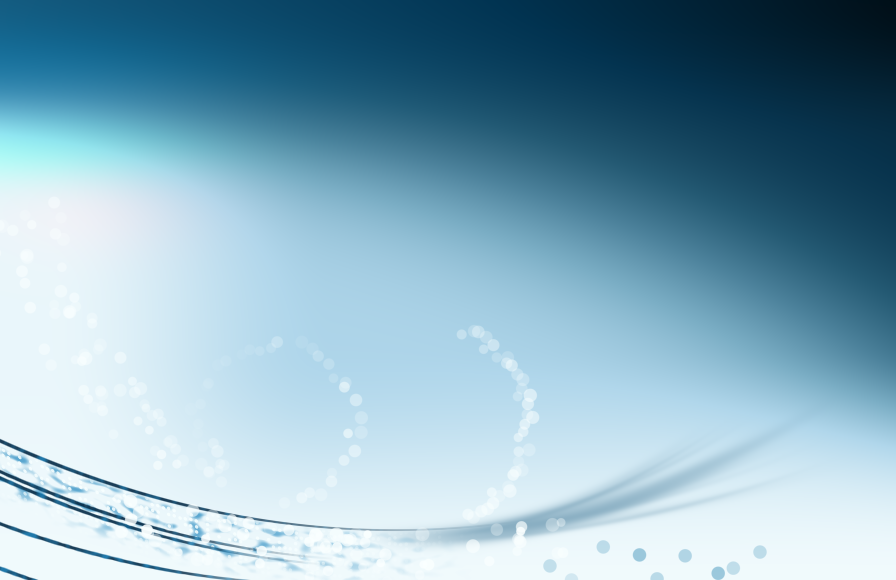
This background is drawn by a Shadertoy shader. Its source:

```glsl
// Blue dusk gradient with sweeping light trails, glitter and rings of bokeh dots.
#define DOT_RADIUS 0.0105
#define TRAIL_LOW vec2(0.68, 0.086)
#define TRAIL_BEND 0.333
#define STREAKS 11
#define GLITTER_SCALE 105.0
#define NAVY vec3(0.01, 0.16, 0.27)
#define AZURE vec3(0.04, 0.48, 0.72)
#define SMOKE vec3(0.40, 0.58, 0.68)

vec2 hash2(vec2 p) {
    vec3 q = fract(p.xyx * vec3(0.1031, 0.1030, 0.0973));
    q += dot(q, q.yzx + 33.33);
    return fract((q.xx + q.yz) * q.zy);
}

float gradientNoise(vec2 p) {
    vec2 i = floor(p), f = p - i, u = f * f * (3.0 - 2.0 * f);
    vec2 e = vec2(0, 1);
    float a = dot(hash2(i) * 2.0 - 1.0, f);
    float b = dot(hash2(i + e.yx) * 2.0 - 1.0, f - e.yx);
    float c = dot(hash2(i + e.xy) * 2.0 - 1.0, f - e.xy);
    float d = dot(hash2(i + e.yy) * 2.0 - 1.0, f - e.yy);
    return mix(mix(a, b, u.x), mix(c, d, u.x), u.y);
}

float disc(vec2 p, vec2 centre, float radius) {
    float soft = max(0.0012, 0.75 / iResolution.y);
    return 1.0 - smoothstep(radius - soft, radius + soft, length(p - centre));
}

float over(float cover, float alpha) {
    return 1.0 - (1.0 - cover) * (1.0 - alpha);
}

float trailHeight(float x, float bend) {
    float d = x - TRAIL_LOW.x;
    return TRAIL_LOW.y + bend * d * d;
}

// Tone rises from black through blue to white; x runs right, d runs down.
vec3 backdrop(float x, float d) {
    vec3 ramp[7] = vec3[7](vec3(0.0, 0.05, 0.08), vec3(0.03, 0.20, 0.30),
        vec3(0.14, 0.35, 0.45), vec3(0.30, 0.51, 0.61), vec3(0.48, 0.68, 0.77),
        vec3(0.69, 0.84, 0.92), vec3(0.87, 0.94, 0.97));
    float top = 2.0 * (1.0 - x);
    float plateau = 4.95 + 1.3 * (1.0 - smoothstep(0.05, 0.37, x));
    float centre = 0.2 + 0.1 * x + 0.35 * x * x * x;
    float width = 0.035 + 0.08 * x + 0.03 * x * x;
    float tone = mix(top, plateau, 1.0 / (1.0 + exp((centre - d) / width)));
    tone += 0.6 * x * x * x * smoothstep(0.0, 0.25, d);
    tone = mix(tone, 6.4, smoothstep(0.6, 1.0, d));
    int k = int(clamp(floor(tone), 0.0, 5.0));
    vec3 col = mix(ramp[k], ramp[k + 1], tone - float(k));
    // Saturated sky, cyan glow and a faint warm haze on the left
    col += vec3(-0.06, 0.0, 0.04) * (1.0 - smoothstep(0.08, 0.28, d)) * (1.0 - x);
    col += vec3(-0.02, 0.06, 0.09) * exp(-x * x * 12.0 - pow((d - 0.12) / 0.09, 2.0));
    col += vec3(-0.15, 0.06, 0.0) * exp(-x * x * 22.0 - pow((d - 0.26) / 0.055, 2.0));
    col += vec3(0.05, -0.01, -0.01) * exp(-pow((x - 0.12) / 0.12, 2.0) - pow((d - 0.36) / 0.08, 2.0));
    return col;
}

// Dots strewn along an arc, strongest toward the lower right
float ringDots(vec2 p, vec2 centre, float radius, vec2 span, float seed) {
    float cover = 0.0;
    for (int i = 0; i < 36; i++) {
        vec2 h = hash2(vec2(float(i), seed));
        float angle = mix(span.x, span.y, (float(i) + h.x) / 36.0);
        float r = radius + (h.y - 0.5) * 0.026;
        float alpha = (0.15 + 0.45 * h.x) * (0.6 + 0.4 * cos(angle + 0.4));
        vec2 c = centre + r * vec2(cos(angle), sin(angle));
        cover = over(cover, alpha * disc(p, c, DOT_RADIUS * (0.75 + 0.35 * h.y)));
    }
    return cover;
}

void mainImage(out vec4 fragColor, in vec2 fragCoord) {
    vec2 p = fragCoord / iResolution.y;
    vec2 uv = fragCoord / iResolution.xy;
    vec3 col = backdrop(uv.x, 1.0 - uv.y);

    // Smoky streaks fanning out to the right
    for (int i = 0; i < STREAKS; i++) {
        float f = float(i) / float(STREAKS - 1);
        vec2 h = hash2(vec2(float(i), 7.0));
        float d = p.y - trailHeight(p.x, mix(0.2, 0.66, f)) + 0.025 * h.x;
        float w = 0.004 + 0.009 * h.y;
        float fade = smoothstep(0.62, 0.95, p.x) * (1.0 - smoothstep(1.05, 1.5 - 0.25 * f, p.x));
        col = mix(col, SMOKE, (0.1 + 0.14 * h.x) * fade * exp(-d * d / (w * w)));
    }
    float mainD = p.y - trailHeight(p.x, 0.4) + 0.006;
    float mainFade = smoothstep(0.55, 1.0, p.x) * (1.0 - smoothstep(1.2, 1.48, p.x));
    col = mix(col, SMOKE, 0.3 * mainFade * exp(-mainD * mainD / 0.00018));

    // Glitter under the leading trail
    float below = trailHeight(p.x, TRAIL_BEND) - p.y;
    float band = smoothstep(0.0, 0.012, below) * (1.0 - smoothstep(0.055, 0.11, below));
    band *= 1.0 - smoothstep(0.35, 0.85, p.x);
    vec2 g = vec2(p.x, below) * GLITTER_SCALE;
    float mottle = gradientNoise(g * vec2(0.35, 0.8));
    col = mix(col, AZURE, 0.65 * band * smoothstep(-0.05, 0.45, mottle));
    vec2 h = hash2(floor(g));
    float spark = 1.0 - smoothstep(0.2, 0.42, length(fract(g) - 0.35 - 0.3 * h));
    col = mix(col, vec3(0.97, 1.0, 1.0), 0.85 * band * spark * step(0.5, h.x));

    // Dark trails on the left
    for (int i = 0; i < 5; i++) {
        float f = float(i);
        float offset = 0.053 * f - 0.012 * f * step(1.5, f) + 0.009 * f * step(3.5, f);
        offset += step(2.5, f) * 0.02 - step(1.5, f) * step(f, 2.5) * 0.018;
        float rough = gradientNoise(vec2(p.x * 75.0, f * 9.3 + p.y * 60.0));
        float w = (0.0032 + 0.002 * rough * min(f, 1.0)) * (1.0 - 0.7 * smoothstep(0.0, 0.65, p.x));
        float d = abs(below - offset + 0.08 * p.x * step(2.5, f));
        float line = 1.0 - smoothstep(w * 0.5, w + 1.0 / iResolution.y, d);
        float fade = 1.0 - smoothstep(0.25, f < 0.5 ? 0.95 : 0.6, p.x);
        col = mix(col, mix(NAVY, AZURE, clamp(rough * 1.5 + 0.1 * f, 0.0, 0.8)), line * fade * 0.9);
    }

    // White bokeh: two rings, a drift on the left and a spill along the trail
    float glow = ringDots(p, vec2(0.474, 0.27), 0.138, vec2(-1.5, 4.0), 3.0);
    glow = over(glow, ringDots(p, vec2(0.735, 0.27), 0.173, vec2(-1.2, 1.2), 11.0));
    for (int i = 0; i < 70; i++) {
        vec2 a = hash2(vec2(float(i), 21.0)), b = hash2(vec2(float(i), 43.0));
        vec2 drift = vec2(0.36 * a.x * a.x + 0.15 * (a.y - 0.3), 0.61 - 0.46 * a.x + 0.06 * b.x);
        glow = over(glow, (0.2 + 0.4 * b.y) * disc(p, drift, DOT_RADIUS * (0.7 + 0.4 * b.x)));
        float x = 0.2 + 0.78 * b.x;
        vec2 spill = vec2(x, trailHeight(x, TRAIL_BEND) - 0.005 - 0.085 * b.y);
        glow = over(glow, (0.2 + 0.7 * a.y) * disc(p, spill, DOT_RADIUS * (0.65 + 0.5 * a.x)));
    }
    col = mix(col, vec3(0.98, 1.0, 1.0), glow);

    // Pale blue dots at the lower right
    for (int i = 0; i < 9; i++) {
        vec2 s = hash2(vec2(float(i), 65.0));
        vec2 c = vec2(0.94 + 0.045 * float(i) + 0.03 * s.x, 0.065 * s.y);
        col = mix(col, vec3(0.36, 0.64, 0.77), (0.2 + 0.4 * s.x) * disc(p, c, DOT_RADIUS * 1.1));
    }
    fragColor = vec4(clamp(col, 0.0, 1.0), 1.0);
}
```
